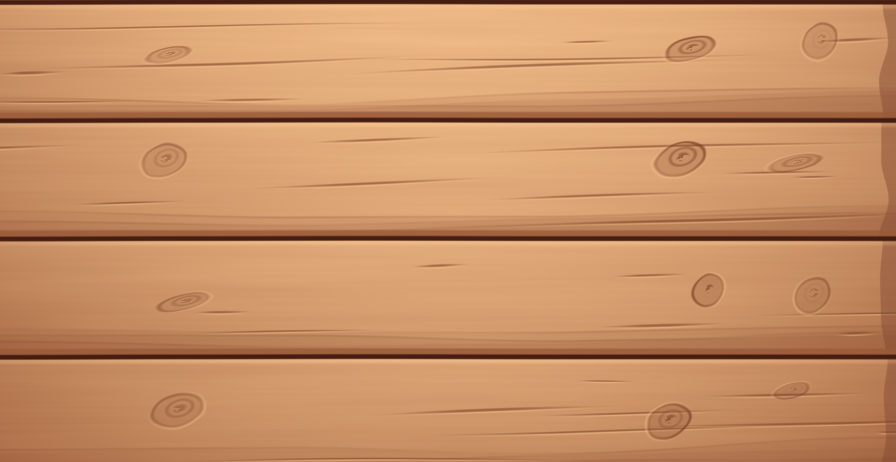
This texture is drawn by a Shadertoy shader. Its source:

```glsl
const float PLANK = 0.256; // plank height, in canvas heights
const vec3 GROOVE = vec3(0.25, 0.10, 0.06);
const vec3 GRAIN = vec3(0.50, 0.27, 0.16);
const vec3 GLINT = vec3(0.97, 0.78, 0.57);

vec4 hash4(vec2 p) {
    vec4 a = fract(p.xyxy * vec4(0.1031, 0.1030, 0.0973, 0.1099) + 0.17);
    a += dot(a, a.wzxy + 33.33);
    return fract((a.xxyz + a.yzzw) * a.zywx);
}

float noise(vec2 p) {
    vec2 i = floor(p), f = fract(p);
    f = f * f * (3.0 - 2.0 * f);
    return mix(mix(hash4(i).x, hash4(i + vec2(1, 0)).x, f.x),
               mix(hash4(i + vec2(0, 1)).x, hash4(i + vec2(1, 1)).x, f.x), f.y);
}

// Soft line of half width w around d = 0
float stroke(float d, float w, float aa) {
    return 1.0 - smoothstep(max(w - aa, 0.0), w + aa, abs(d));
}

// Long tapered scratches with a lit lower lip
vec3 addStreaks(vec3 col, float x, float y, float id, float px) {
    for (int i = 0; i < 9; i++) {
        vec4 h = hash4(vec2(float(i) * 7.3 + 2.0, id * 13.7 + 5.0));
        float len = 0.06 + 1.1 * h.y * h.y;
        float t = (x - h.x * 2.2 + 0.3) / len;
        float taper = smoothstep(0.0, 0.4, t) * (1.0 - smoothstep(0.5, 1.0, t));
        float line = 0.025 + 0.2 * h.z - 0.045 * h.w * (t - 0.5) * len
                   + 0.003 * sin(x * 5.0 + h.w * 6.3);
        float w = 0.0008 + 0.0022 * taper * h.w;
        col = mix(col, GLINT, 0.4 * taper * stroke(y - line - w - 0.002, 0.0015, px));
        col = mix(col, GRAIN, 0.6 * taper * stroke(y - line, w, px));
    }
    return col;
}

// Oval knots: one to the left, two to the right of each plank
vec3 addKnots(vec3 col, float x, float y, float id, float px) {
    for (int i = 0; i < 3; i++) {
        float k = float(i);
        vec4 h = hash4(vec2(k * 5.1 + 9.0, id * 3.7 + 11.0));
        vec2 center = vec2(1.94 * (0.19 + 0.795 * k - 0.215 * k * k + 0.08 * (h.x - 0.5)),
                           0.07 + 0.07 * h.y);
        vec2 radius = vec2(0.032 + 0.022 * h.z, 0.014 + 0.024 * h.w);
        vec2 d = vec2(x, y) - center;
        d.y += 0.2 * d.x;
        vec2 e = d / radius;
        float r = length(e) + 0.12 * (noise(e * 1.5 + id * 9.0 + k) - 0.5);
        float aa = px / radius.y;
        float side = 0.5 + 0.5 * sin(atan(e.y, e.x) + h.x * 6.3);
        float strength = i == 1 ? 1.0 : 0.65;
        col = mix(col, GRAIN, 0.22 * strength * (1.0 - smoothstep(1.0 - aa, 1.0 + aa, r)));
        col = mix(col, GLINT, 0.35 * (1.0 - side) * stroke(r - 1.12, 0.06, aa));
        col = mix(col, GRAIN, strength * (0.25 + 0.5 * side) * stroke(r - 1.0, 0.07, aa));
        // Inner eye and its split
        float eye = length(e - vec2(0.1, -0.12));
        col = mix(col, GRAIN, 0.5 * strength * h.z * stroke(eye - 0.52, 0.07, aa));
        col = mix(col, GRAIN, 0.6 * strength * (1.0 - smoothstep(0.15, 0.35, eye))
                  * step(0.45, noise(e * vec2(5.0, 9.0) + k)));
    }
    return col;
}

void mainImage(out vec4 fragColor, in vec2 fragCoord) {
    float px = 1.0 / iResolution.y;
    vec2 uv = fragCoord / iResolution.xy;
    float x = fragCoord.x * px;
    float depth = 1.0 - uv.y;
    float row = (depth - 0.006) / PLANK + 0.012 * (noise(vec2(x * 2.5, 3.0)) - 0.5);
    float id = floor(row);
    float y = fract(row) * PLANK; // distance below the plank top

    // Warm light from the upper middle, with faint fibres
    float side = abs(2.0 * uv.x - 1.0);
    float light = 1.02 - 0.5 * side * side - 0.5 * pow(depth, 1.3) - 0.12 * fract(row);
    light += 0.10 * (noise(vec2(x * 2.0, row * 9.0)) - 0.5);
    light += 0.06 * (noise(vec2(x * 5.0, row * 45.0)) - 0.5);
    vec3 col = mix(vec3(0.69, 0.45, 0.30), vec3(0.93, 0.72, 0.52), light);

    // Layered growth bands near the lower edge, rising to the right
    for (int i = 0; i < 3; i++) {
        float k = float(i);
        float edge = 0.208 + 0.013 * k + 0.03 * (noise(vec2(x * 1.6 + k * 4.0, id * 5.0)) - 0.5)
                   - 0.025 * smoothstep(0.6, 1.0, uv.x);
        col = mix(col, GRAIN, 0.11 * smoothstep(edge - px, edge + 0.003, y));
        col = mix(col, GRAIN, 0.25 * noise(vec2(x * 3.0, k + id * 3.0)) * stroke(y - edge, 0.002, px));
    }

    col = addStreaks(col, x, y, id, px);
    col = addKnots(col, x, y, id, px);

    // Worn shadow at the right end
    float end = 0.98 + 0.012 * noise(vec2(row * 3.0, id * 4.0));
    col = mix(col, vec3(0.50, 0.28, 0.19), 0.45 * smoothstep(end - 0.001, end + 0.001, uv.x));

    // Lit top lip, brown bevel and dark groove
    float s = y > 0.5 * PLANK ? y - PLANK : y;
    float lip = smoothstep(0.003, 0.006, s) * (1.0 - smoothstep(0.008, 0.018, s));
    col = mix(col, GLINT, 0.55 * lip * (1.0 - 0.5 * side * side));
    float bevel = smoothstep(-0.022, -0.016, s) * (1.0 - smoothstep(0.002, 0.005, s));
    col = mix(col, vec3(0.60, 0.35, 0.22), 0.8 * bevel);
    col = mix(col, GROOVE, 0.95 * stroke(s + 0.001, 0.005, max(px, 0.0025)));
    fragColor = vec4(clamp(col, 0.0, 1.0), 1.0);
}
```
